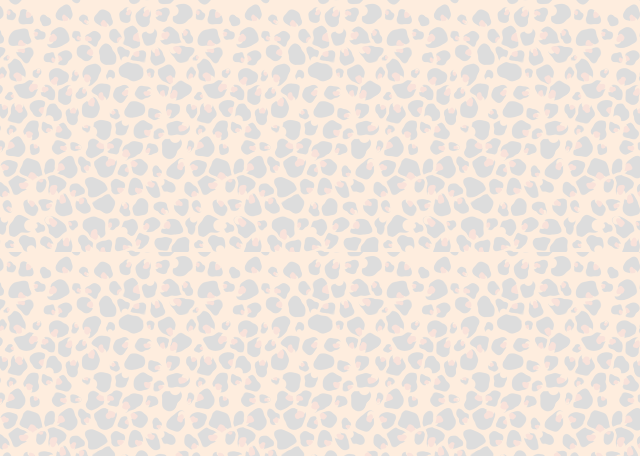
Write a Shadertoy shader that draws this pattern.

```glsl
// Pale leopard print: grey blobs, most with a bite holding a blush patch.
// Each tile is a jittered grid of hashed blobs, kept apart by their cell borders.
// The tile wraps across but not down, which leaves a cut seam where it restarts.

#define TILE vec2(0.4148, 0.5531)      // tile size, in canvas heights
#define COLS 10.0                      // blobs across one tile, even
#define JITTER 0.42                    // scatter of blob centres, in cells
#define R_MIN 0.25                     // smallest blob radius, in cells
#define R_MAX 0.66                     // largest blob radius, in cells
#define ALTERNATION 0.4                // how strictly large and small alternate
#define GAP 0.08                       // half the least gap between blobs
#define ROUNDING 0.16                  // softening of trimmed corners
#define CREAM vec3(0.995, 0.93, 0.87)
#define GREY vec3(0.866)
#define BLUSH vec3(0.975, 0.885, 0.855)

float hash(vec2 p) {
    return fract(sin(dot(p, vec2(127.1, 311.7))) * 43758.5453);
}

vec2 hash2(vec2 p) {
    return vec2(hash(p), hash(p + 37.3));
}

float smoothMax(float a, float b, float k) {
    float h = max(k - abs(a - b), 0.0) / k;
    return max(a, b) + h * h * k * 0.25;
}

float coverage(float d, float aa) {
    return smoothstep(aa, -aa, d);
}

// Centre of the blob in a grid cell; odd rows are staggered.
vec2 blobCentre(vec2 cell, vec2 key) {
    vec2 centre = cell + 0.5 + JITTER * (hash2(key + 5.1) - 0.5);
    centre.x += 0.5 * mod(cell.y, 2.0);
    // The row above the tile shows only as slivers along the seam.
    if (cell.y < 0.0) centre.y -= 0.3;
    return centre;
}

// Hashed radius, nudged so that large and small blobs sit side by side.
float blobRadius(vec2 key) {
    float parity = mod(key.x + key.y, 2.0);
    return mix(R_MIN, R_MAX, mix(hash(key + 13.7), parity, ALTERNATION));
}

// Lumpy ellipse around the origin.
float blobDistance(vec2 q, float radius, vec2 seed) {
    float angle = atan(q.y, q.x);
    float lumps = 0.11 * sin(2.0 * angle + 6.28 * seed.x)
                + 0.09 * sin(3.0 * angle + 6.28 * seed.y)
                + 0.04 * sin(5.0 * angle + 9.0 * seed.x);
    return length(q * vec2(0.95, 1.10)) - radius * (1.0 + lumps);
}

void mainImage(out vec4 fragColor, in vec2 fragCoord) {
    // Measure down from the top edge, then fold each tile vertically.
    vec2 p = vec2(fragCoord.x, iResolution.y - fragCoord.y) / iResolution.y;
    p.y = mod(p.y, TILE.y);
    float cellSize = TILE.x / COLS;
    vec2 g = p / cellSize - vec2(0.0, 0.40);
    float aa = 0.7 / (iResolution.y * cellSize);

    // Find the nearest blob and the distance to the runner-up.
    float nearest = 9.0, second = 9.0, radius = 1.0;
    vec2 local = vec2(0.0), seed = vec2(0.0);
    vec2 base = floor(g);
    for (int j = -2; j <= 2; j++) {
        for (int i = -2; i <= 2; i++) {
            vec2 cell = base + vec2(i, j);
            if (cell.y < -1.0) continue;
            vec2 key = vec2(mod(cell.x, COLS), cell.y);
            vec2 s = hash2(key + 71.9);
            float r = blobRadius(key);
            float turn = 6.2832 * hash(key + 23.3);
            vec2 q = g - blobCentre(cell, key);
            q = mat2(cos(turn), -sin(turn), sin(turn), cos(turn)) * q;
            float d = blobDistance(q, r, s);
            if (d < nearest) {
                second = nearest;
                nearest = d;
                local = q;
                radius = r;
                seed = s;
            } else {
                second = min(second, d);
            }
        }
    }

    // Trim the blob where a neighbour comes close.
    float border = GAP - 0.5 * (second - nearest);
    float grey = smoothMax(nearest, border, ROUNDING);
    float blush = 1.0;

    // Cut a bite from most blobs and set a blush patch inside it.
    if (seed.x < 0.88) {
        float width = mix(0.34, 0.50, seed.y);
        vec2 bite = local - radius * vec2(0.88, 0.2 * (seed.y - 0.5));
        grey = smoothMax(grey, radius * width - length(bite), 0.04);
        if (seed.y < 0.85) {
            vec2 patchPos = local - radius * vec2(0.52, 0.08);
            blush = blobDistance(patchPos, radius * 0.36, seed.yx);
            blush = smoothMax(blush, border, 0.04);
        }
    }

    vec3 color = mix(CREAM, GREY, coverage(grey, aa));
    color = mix(color, BLUSH, coverage(blush, aa));
    fragColor = vec4(color, 1.0);
}
```
